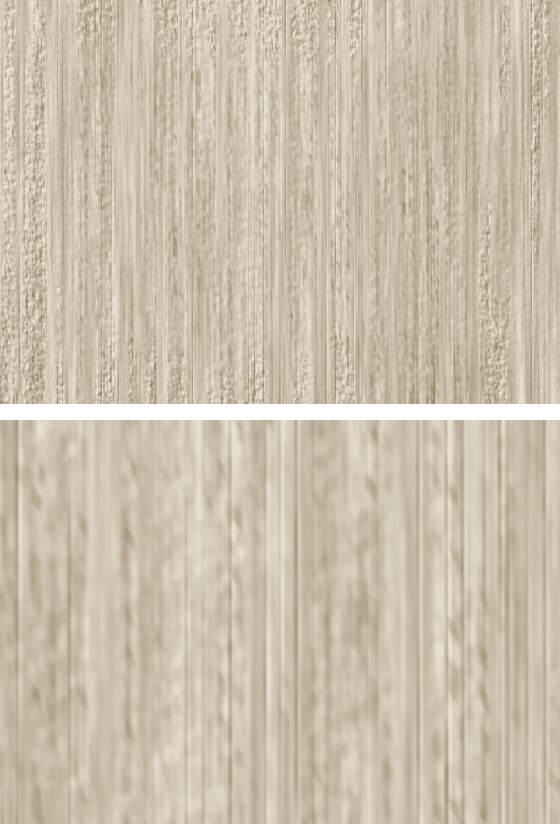
Top, the full canvas; bottom, a detail of the centre.
Give the GLSL for this texture, as a Shadertoy shader.

```glsl
// Combed beige plaster: vertical streaks, thin grooves and gritty raked bands.
#define BASE_COLOR vec3(0.803, 0.763, 0.689)
#define TONE_STEP vec3(0.047, 0.050, 0.055)
#define STREAK_CONTRAST 1.8
#define FINE_CONTRAST 2.4
#define SOFT_GRAIN 3.5
#define SHARP_GRAIN 7.4
#define BAND_FREQ 40.0
#define FINE_FREQ 150.0
#define GRAIN_FREQ 116.0
#define DAB_FREQ 74.0
#define GROOVE_FREQ 74.0
#define GROOVE_WIDTH 0.0016

float hash(vec2 p) {
    vec3 q = fract(vec3(p.xyx) * 0.1031);
    q += dot(q, q.yzx + 33.33);
    return fract((q.x + q.y) * q.z);
}

float noise(vec2 p) {
    vec2 cell = floor(p), f = fract(p);
    f = f * f * (3.0 - 2.0 * f);
    return mix(mix(hash(cell), hash(cell + vec2(1, 0)), f.x),
               mix(hash(cell + vec2(0, 1)), hash(cell + vec2(1, 1)), f.x), f.y);
}

// Noise stretched along the combing direction, centred on zero
float streak(vec2 p, float freq, float drift, float seed) {
    return noise(vec2(p.x * freq + seed, p.y * drift + seed)) - 0.5;
}

// Grit height: slanted dabs with finer crumbs on top
float gritHeight(vec2 p, float crumbs) {
    vec2 q = vec2(p.x, p.y * 0.72 + p.x * 0.45) * GRAIN_FREQ;
    return noise(q + 41.0) + crumbs * 0.65 * noise(q * 1.8 + 97.0);
}

// Side-lit slope of the grit
float gritRelief(vec2 p, float crumbs) {
    vec2 toLight = vec2(-0.0024, 0.0028);
    return gritHeight(p, crumbs) - gritHeight(p + toLight, crumbs);
}

// Small slanted dabs stacked in narrow columns, dark below and lit above
float dabs(vec2 p) {
    float x = p.x * DAB_FREQ + 0.9 * noise(vec2(p.x * 18.0, 3.0));
    float id = floor(x), across = x - id - 0.5;
    float along = p.y * 62.0 + across * 1.1 + 9.0 * hash(vec2(id, 29.0));
    float n = noise(vec2(id * 7.0, along));
    float profile = 1.0 - smoothstep(0.15, 0.48, abs(across));
    float strength = smoothstep(0.15, 0.75, hash(vec2(id, 37.0)));
    strength *= 0.4 + 0.9 * noise(vec2(id * 3.1, p.y * 5.0));
    return profile * strength * (smoothstep(0.5, 0.9, n) - 0.35 * smoothstep(0.5, 0.1, n));
}

// Thin grooves, each a dark cut with a lit lip, broken along their length
float grooves(vec2 p) {
    float sum = 0.0;
    float center = floor(p.x * GROOVE_FREQ);
    for (float k = -1.0; k <= 1.0; k++) {
        float id = center + k;
        float x = (id + 0.2 + 0.6 * hash(vec2(id, 7.0))) / GROOVE_FREQ;
        float d = (p.x - x) / GROOVE_WIDTH;
        float depth = pow(hash(vec2(id, 19.0)), 1.6);
        depth *= smoothstep(0.15, 0.65, noise(vec2(id * 3.7, p.y * 4.5)));
        depth *= 0.65 + 0.7 * noise(vec2(id * 5.3, p.y * 40.0));
        sum += depth * (0.65 * exp(-(d - 1.8) * (d - 1.8)) - exp(-d * d));
    }
    return sum;
}

// Crisp plaster near the borders, worn smooth toward the middle
float crispness(vec2 uv, vec2 p) {
    vec2 fromCenter = abs(uv - 0.5) * 2.0;
    float vertical = fromCenter.y * (1.0 - 0.4 * smoothstep(0.64, 0.72, uv.x));
    float ragged = 0.42 * streak(p, 30.0, 2.0, 5.0) + 0.20 * streak(p, 80.0, 6.0, 13.0);
    return smoothstep(0.70, 0.86, max(fromCenter.x, vertical) + ragged);
}

// Broad light and shade across the panel
float broadTone(vec2 uv, vec2 p) {
    float tone = 0.7 * streak(p, 7.0, 0.8, 61.0);
    tone += 0.45 * smoothstep(0.35, 0.46, uv.x) * (1.0 - smoothstep(0.465, 0.475, uv.x));
    tone -= 0.45 * smoothstep(0.46, 0.80, uv.x) * (1.0 - smoothstep(0.88, 0.93, uv.x));
    return tone + 0.2 * (uv.y - 0.5);
}

// Pale ridge with its shadow along the right side
float ridge(vec2 p, float ridgeX) {
    float d = p.x - ridgeX;
    return 1.3 * exp(-pow(d / 0.007, 2.0)) - 1.7 * exp(-pow((d - 0.012) / 0.0028, 2.0));
}

void mainImage(out vec4 fragColor, in vec2 fragCoord) {
    vec2 uv = fragCoord / iResolution.xy;
    vec2 p = fragCoord / iResolution.y;
    float aspect = iResolution.x / iResolution.y;
    p.x += 0.002 * (noise(vec2(p.x * 5.0, p.y * 2.5)) - 0.5);
    float crisp = crispness(uv, p);

    // Raked bands carry the grit, smooth bands between stay nearly flat
    float band = streak(p, BAND_FREQ, 1.0, 23.0) + 0.35 * streak(p, 85.0, 2.5, 31.0);
    float rough = smoothstep(-0.10, 0.08, band + 0.04 * crisp);

    // Streaks at several scales
    float tone = broadTone(uv, p);
    tone += STREAK_CONTRAST * streak(p, 70.0, 1.4, 3.0);
    tone += FINE_CONTRAST * streak(p, FINE_FREQ, 4.0, 17.0);
    tone += 0.7 * FINE_CONTRAST * streak(p, 1.5 * FINE_FREQ, 16.0, 47.0);
    tone -= 0.3 * (rough - 0.5);

    // Grit, dabs and grooves
    float grain = mix(SOFT_GRAIN, SHARP_GRAIN, crisp);
    tone += grain * mix(0.22, 1.0, rough) * gritRelief(p, mix(0.35, 1.0, crisp));
    tone -= 1.9 * mix(0.45, 1.0, rough) * (1.0 - 0.6 * crisp) * dabs(p);
    tone += mix(2.4, 3.6, crisp) * grooves(p);
    tone += ridge(p, 0.927 * aspect + 0.010 * (0.5 - uv.y));

    // Sparse deep pits in the crisp bands
    float pit = smoothstep(0.80, 0.95, noise(p * vec2(120.0, 85.0) + 150.0));
    tone -= 1.8 * pit * rough * crisp;

    fragColor = vec4(BASE_COLOR + TONE_STEP * clamp(tone, -4.5, 2.2), 1.0);
}
```
